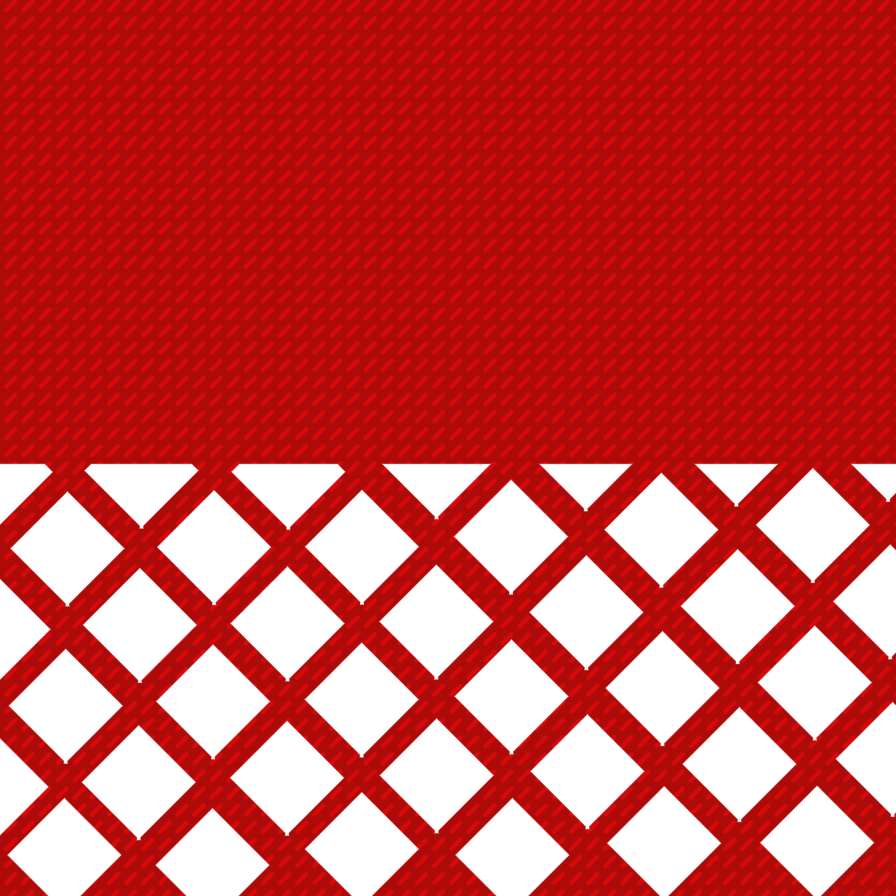
Give the GLSL for this pattern, as a three.js fragment shader.

```glsl
// Red cloth with slanted dashes above a loose lattice of white diamonds.
#define HORIZON 0.4822
#define COLUMN_STEP 0.08333
#define ROW_STEP 0.0879
#define DIAMOND_RADIUS 0.0636
#define WEAVE_STEP 0.0191
#define WEAVE_PHASE vec2(0.63, 0.02)
#define SOFTNESS 0.0010

varying vec2 vUv;

const vec3 CLOTH = vec3(0.68, 0.04, 0.04);
const vec3 THREAD = vec3(0.84, 0.04, 0.04);
const vec3 WHITE = vec3(1.0);

// Lattice centre, bent by a shallow curve, a drifting dip and a lower wobble
vec2 diamondCentre(float column, float row) {
  float bend = column - 7.0 + 0.6 * row;
  float x = column * COLUMN_STEP - 0.013 + 0.00017 * bend * bend;

  float dipOffset = (column - 4.0 - 0.8 * row) / 2.0;
  float dip = (0.0104 - 0.0016 * row) * exp(-dipOffset * dipOffset);
  float wobble = 0.0104 * cos((column - 1.0) * 1.5708) * exp(-0.12 * column);
  float y = 0.489 - row * ROW_STEP + 0.0026 * (column - 6.0) - dip;
  return vec2(x, y + wobble * step(4.5, row));
}

// Diamond with a tiny square nub on its lowest tip
float diamondDistance(vec2 p) {
  float diamond = (abs(p.x) + abs(p.y) - DIAMOND_RADIUS) * 0.7071;
  vec2 tip = abs(p + vec2(0.0, DIAMOND_RADIUS - 0.001));
  float nub = max(tip.x, tip.y) - 0.002;
  return min(diamond, nub);
}

// Nearest diamond; odd rows sit on odd columns
float latticeDistance(vec2 p) {
  float nearest = 1.0;
  for (int r = 0; r < 6; r++) {
    float row = float(r);
    for (int i = 0; i < 7; i++) {
      float column = 2.0 * float(i) + mod(row, 2.0);
      nearest = min(nearest, diamondDistance(p - diamondCentre(column, row)));
    }
  }
  return nearest;
}

// One slanted dash per square cell, brightest along its core
float weave(vec2 p) {
  vec2 cell = fract(p / WEAVE_STEP - WEAVE_PHASE + 0.5) - 0.5;
  float along = clamp(dot(cell, vec2(0.5)), -0.26, 0.26);
  float d = length(cell - along);
  return 1.0 - smoothstep(0.06, 0.19, d);
}

void main() {
  vec3 color = mix(CLOTH, THREAD, weave(vUv));

  // White diamonds cut off at the horizon
  float d = max(latticeDistance(vUv), vUv.y - HORIZON);
  color = mix(color, WHITE, 1.0 - smoothstep(-SOFTNESS, SOFTNESS, d));

  gl_FragColor = vec4(color, 1.0);
}
```
